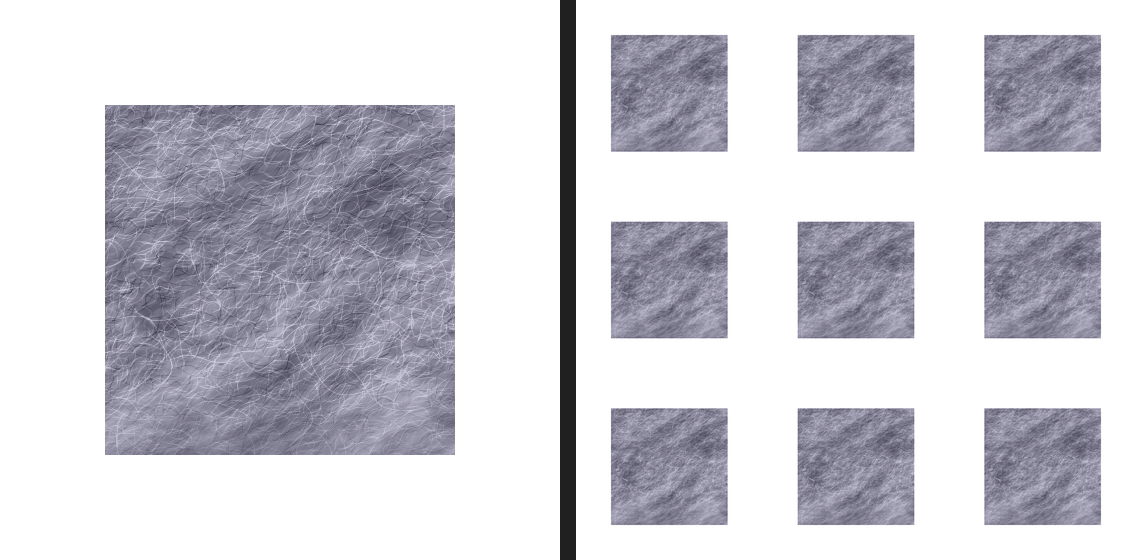
Left, the tile; right, the same tile 3 across and 3 down.
Give the GLSL for this texture, as a three.js fragment shader.

```glsl
// A square swatch of brushed lavender-grey mohair wool on a white ground.
varying vec2 vUv;

const vec3 GROUND = vec3(1.0);
const vec3 WOOL_DARK = vec3(0.33, 0.32, 0.395);
const vec3 WOOL_LIGHT = vec3(0.70, 0.69, 0.765);
const float SWATCH_HALF = 0.3125;   // half the side of the swatch
const float EDGE_SOFT = 0.001;
const float GRAIN_ANGLE = 0.52;     // direction of the brushed nap
const float BASE_SHADE = 0.49;
const float TUFT_CONTRAST = 1.3;
const float FIBRE_WIDTH = 0.0018;
const int FINE_LAYERS = 11;
const int STRAY_LAYERS = 3;
const float TAU = 6.2831853;

// Whole-number grain matrix: long cells along the nap that wrap at the edges.
const mat2 GRAIN = mat2(6.0, -8.0, 3.0, 14.0);
const mat2 GRAIN_ADJUGATE = mat2(14.0, 8.0, -3.0, 6.0);
const float GRAIN_DET = 108.0;

vec4 hash4(vec2 p) {
  vec4 q = fract(p.xyxy * vec4(0.1031, 0.1030, 0.0973, 0.1099));
  q += dot(q, q.wzxy + 33.33);
  return fract((q.xxyz + q.yzzw) * q.zywx);
}

// Random value of a grain cell, equal for cells one canvas apart.
float grainValue(vec2 cell, float scale) {
  return hash4(mod(GRAIN_ADJUGATE * cell, GRAIN_DET * scale) + scale * 7.0).x;
}

float grainNoise(vec2 uv, float scale) {
  vec2 p = GRAIN * uv * scale;
  vec2 i = floor(p);
  vec2 f = p - i;
  f = f * f * (3.0 - 2.0 * f);
  float low = mix(grainValue(i, scale), grainValue(i + vec2(1.0, 0.0), scale), f.x);
  float high = mix(grainValue(i + vec2(0.0, 1.0), scale), grainValue(i + 1.0, scale), f.x);
  return mix(low, high, f.y);
}

// Tufts and hollows of the nap, centred on zero.
float tufts(vec2 uv) {
  float sum = 0.0, total = 0.0, weight = 1.0, scale = 1.0;
  for (int i = 0; i < 4; i++) {
    sum += weight * (grainNoise(uv, scale) - 0.5);
    total += weight;
    weight *= 0.85;
    scale *= 2.0;
  }
  return sum / total;
}

// One curved hair per cell; tones run from toneRange.x to toneRange.y.
float hairs(vec2 uv, float scale, float seed, float spread, float bend, vec2 toneRange) {
  vec2 p = uv * scale;
  vec2 home = floor(p);
  float shade = 0.0;
  for (int y = -1; y <= 1; y++) {
    for (int x = -1; x <= 1; x++) {
      vec2 cell = home + vec2(float(x), float(y));
      vec2 id = mod(cell, scale) + seed * 19.0;
      vec4 r = hash4(id);
      vec4 s = hash4(id + 311.0);
      float angle = GRAIN_ANGLE + (r.z + r.w - 1.0) * spread;
      vec2 along = vec2(cos(angle), sin(angle));
      vec2 d = p - cell - r.xy;
      vec2 local = vec2(dot(d, along), dot(d, vec2(-along.y, along.x)));
      float k = (s.x - 0.5) * 2.0 * bend;
      float wave = 0.06 * bend * sin(local.x * 5.0 + TAU * s.y);
      float slope = 2.0 * k * local.x;
      float dist = abs(local.y - k * local.x * local.x - wave) / sqrt(1.0 + slope * slope);
      float mask = 1.0 - smoothstep(0.0, FIBRE_WIDTH, dist / scale);
      mask *= 1.0 - smoothstep(0.5, 0.8, abs(local.x));
      shade += mask * mix(toneRange.x, toneRange.y, s.z);
    }
  }
  return shade;
}

// Open, slightly oval curls that stand above the nap.
float curls(vec2 uv, float scale, float seed) {
  vec2 p = uv * scale;
  vec2 home = floor(p);
  float shade = 0.0;
  for (int y = -1; y <= 1; y++) {
    for (int x = -1; x <= 1; x++) {
      vec2 cell = home + vec2(float(x), float(y));
      vec2 id = mod(cell, scale) + seed * 23.0;
      vec4 r = hash4(id);
      vec2 d = (p - cell - r.xy) * vec2(1.0, 1.0 + 0.5 * r.z);
      float turn = atan(d.y, d.x);
      float radius = mix(0.15, 0.48, r.w) * (1.0 + 0.12 * sin(turn * 2.0 + TAU * r.z));
      float mask = 1.0 - smoothstep(0.0, FIBRE_WIDTH, abs(length(d) - radius) / scale);
      shade += mask * smoothstep(-0.6, 0.3, cos(turn - TAU * r.x * 3.0));
    }
  }
  return shade;
}

void main() {
  // Gentle periodic bending of the nap
  vec2 warped = vUv + 0.014 * sin(TAU * (2.0 * vUv.yx + vec2(0.1, 0.35)));
  float nap = tufts(warped);
  float shade = BASE_SHADE + TUFT_CONTRAST * nap;

  // Dense mat of fine hairs, softer near the lower edge
  float focus = mix(0.5, 1.0, smoothstep(0.19, 0.38, vUv.y));
  for (int i = 0; i < FINE_LAYERS; i++) {
    float n = float(i);
    shade += focus * hairs(warped, 24.0 + 2.0 * n, n + 1.0, 1.15, 0.8, vec2(-0.28, 0.38));
  }

  // Long pale strays and curls
  for (int i = 0; i < STRAY_LAYERS; i++) {
    float n = float(i);
    shade += focus * hairs(vUv, 7.0 + 3.0 * n, n + 31.0, 1.8, 1.1, vec2(0.1, 0.45));
    shade += focus * 0.25 * curls(vUv, 8.0 + 4.0 * n, n + 41.0);
  }

  vec3 wool = mix(WOOL_DARK, WOOL_LIGHT, clamp(shade, -0.15, 1.2));
  vec2 fromCentre = abs(vUv - 0.5);
  float outside = max(fromCentre.x, fromCentre.y) - SWATCH_HALF;
  gl_FragColor = vec4(mix(wool, GROUND, smoothstep(-EDGE_SOFT, EDGE_SOFT, outside)), 1.0);
}
```
